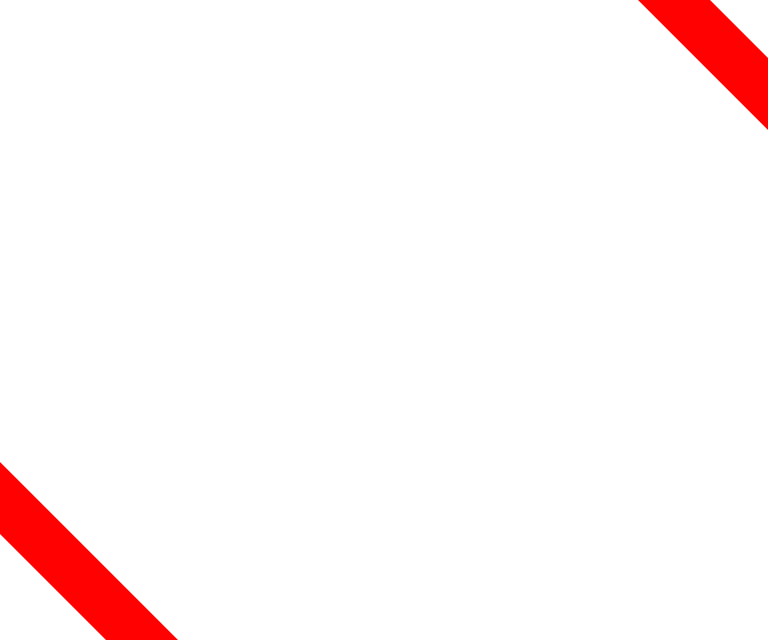
A Shadertoy shader for this background:

```glsl
const vec3 WHITE = vec3(1.0);
const vec3 RED = vec3(1.0, 0.005, 0.005);

// Signed distance to a 45 degree band cutting off the corner at the origin.
// Inner and outer are the lengths it cuts from the canvas sides.
float cornerBand(vec2 p, float inner, float outer) {
    float center = 0.5 * (inner + outer);
    float halfWidth = 0.5 * (outer - inner);
    return (abs(p.x + p.y - center) - halfWidth) * inversesqrt(2.0);
}

// Coverage of a shape, softened over one pixel
float coverage(float dist, float pixel) {
    return clamp(0.5 - dist / pixel, 0.0, 1.0);
}

void mainImage(out vec4 fragColor, in vec2 fragCoord) {
    // Canvas height is one unit
    float pixel = 1.0 / iResolution.y;
    vec2 p = fragCoord * pixel;
    vec2 topRight = iResolution.xy * pixel;

    // Bands across the two opposite corners
    float lowerLeft = cornerBand(p, 0.1656, 0.2781);
    float upperRight = cornerBand(topRight - p, 0.0906, 0.2031);
    float bands = min(lowerLeft, upperRight);

    vec3 color = mix(WHITE, RED, coverage(bands, pixel));
    fragColor = vec4(color, 1.0);
}
```
